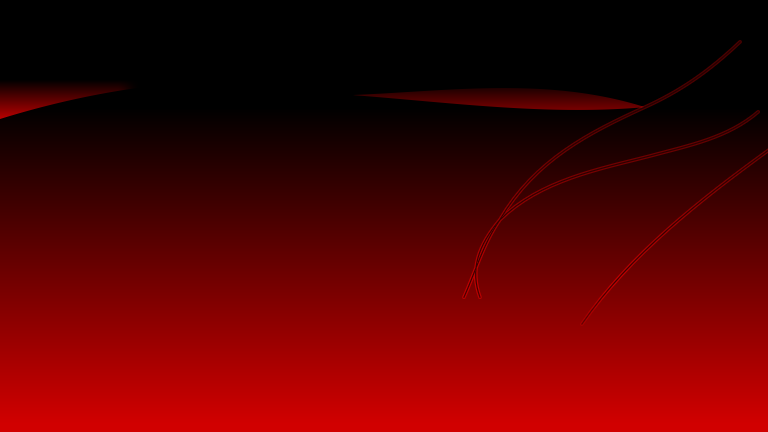
This background is drawn by a Shadertoy shader. Its source:

```glsl
// A red glow rising from the lower edge into black, with two lit slivers
// on the horizon and thin, dark-cored strands sweeping up on the right.
// Built from a linear ramp, polynomial edges and distances to cubic curves.

// Distance from p to the segment a-b
float segmentDistance(vec2 p, vec2 a, vec2 b) {
    vec2 along = b - a;
    vec2 rel = p - a;
    return length(rel - along * clamp(dot(rel, along) / dot(along, along), 0.0, 1.0));
}

// Distance from p to a cubic Bezier curve, walked in short chords
float curveDistance(vec2 p, vec2 a, vec2 b, vec2 c, vec2 d) {
    float nearest = 1e3;
    vec2 previous = a;
    for (int i = 1; i <= 16; i++) {
        float t = float(i) / 16.0;
        float s = 1.0 - t;
        vec2 next = s * s * s * a + 3.0 * s * s * t * b + 3.0 * s * t * t * c + t * t * t * d;
        nearest = min(nearest, segmentDistance(p, previous, next));
        previous = next;
    }
    return nearest;
}

// Antialiased coverage of the region where depth is positive
float coverage(float depth, float pixel) {
    return clamp(depth / pixel + 0.5, 0.0, 1.0);
}

// Distance to the nearest strand
float strandDistance(vec2 p) {
    vec2 fork = vec2(1.157, 0.491);
    vec2 upperBend = vec2(1.493, 0.752);
    vec2 lowerBend = vec2(1.505, 0.639);

    // Upper strand, from its tip to its foot
    float d = curveDistance(p, vec2(1.713, 0.903), vec2(1.639, 0.833), vec2(1.574, 0.789), upperBend);
    d = min(d, curveDistance(p, upperBend, vec2(1.366, 0.694), vec2(1.238, 0.630), fork));
    d = min(d, curveDistance(p, fork, vec2(1.120, 0.438), vec2(1.102, 0.375), vec2(1.074, 0.312)));

    // Middle strand, joining the upper one at the fork
    d = min(d, curveDistance(p, vec2(1.755, 0.741), vec2(1.685, 0.681), vec2(1.597, 0.664), lowerBend));
    d = min(d, curveDistance(p, lowerBend, vec2(1.389, 0.609), vec2(1.250, 0.583), fork));
    d = min(d, curveDistance(p, fork, vec2(1.106, 0.431), vec2(1.088, 0.375), vec2(1.111, 0.312)));

    // Separate strand at the right
    return min(d, curveDistance(p, vec2(1.780, 0.653), vec2(1.620, 0.537), vec2(1.458, 0.410), vec2(1.347, 0.250)));
}

void mainImage(out vec4 fragColor, in vec2 fragCoord) {
    vec2 p = fragCoord / iResolution.y;
    float pixel = 1.0 / iResolution.y;

    // Glow ramp
    float red = clamp((0.75 - p.y) * 1.12, 0.0, 0.82);

    // Left sliver: brightens downward to a curved lower edge
    float wedgeFloor = 0.7245 + 0.311 * p.x - 0.2665 * p.x * p.x;
    float wedge = coverage(p.y - wedgeFloor, pixel) * (1.0 - smoothstep(0.27, 0.325, p.x));
    red = mix(red, clamp((0.815 - p.y) * 8.0, 0.0, 0.75), wedge);

    // Middle sliver: a lens between two skewed arcs
    float t = clamp((p.x - 0.815) / 0.678, 0.0, 1.0);
    float chord = 0.780 - 0.028 * t;
    float bulge = t * (1.0 - t);
    float lensTop = chord + bulge * (0.0556 + 0.13 * t);
    float lensFloor = chord - bulge * (0.023 + 0.065 * t);
    float lens = coverage(min(lensTop - p.y, p.y - lensFloor), pixel) * smoothstep(0.0, 0.01, bulge);
    red = mix(red, clamp(0.12 + (0.796 - p.y) * 6.9, 0.0, 0.48), lens);

    // Strands: a red rim around a dark core, fading at the lower ends
    float d = strandDistance(p);
    float fade = smoothstep(0.24, 0.36, p.y);
    red = mix(red, red + 0.30, coverage(0.0042 - d, pixel) * mix(0.3, 1.0, fade));
    red = mix(red, 0.10, coverage(0.0014 - d, pixel) * mix(0.5, 0.8, fade));

    fragColor = vec4(red, 0.0, 0.0, 1.0);
}
```
